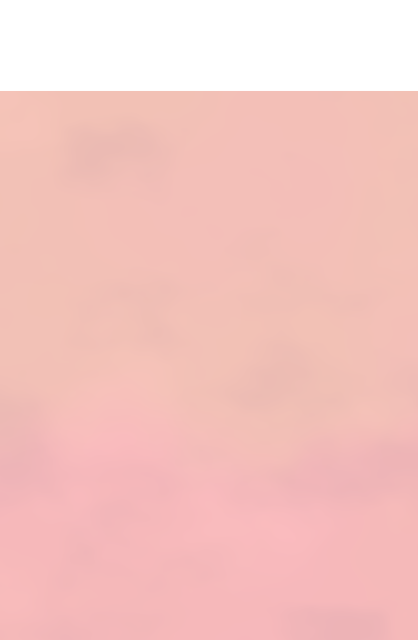
This texture is drawn by a WebGL 2 fragment shader. Its source:

```glsl
#version 300 es
precision highp float;
// A blurred, blotchy wash of peach that melts into rose pink towards the
// bottom, under a plain white band. Layers of smooth value noise bend the
// blend line, shift the hue and lay soft greyish smudges over the wash.

uniform vec2 u_resolution;
out vec4 fragColor;

const vec3 WHITE = vec3(1.0);
const vec3 PEACH = vec3(0.951, 0.753, 0.715);
const vec3 ROSE  = vec3(0.963, 0.724, 0.727);
const vec3 SMUDGE = vec3(0.912, 0.722, 0.698);
const vec3 MAUVE = vec3(0.915, 0.695, 0.710);
const float BAND_EDGE = 0.858;   // height where the white band starts
const float BLEND_HEIGHT = 0.33; // mean height of the peach to rose blend

// Integer hash of a lattice cell, 0 to 1
float hash(ivec2 cell, uint seed) {
    uint h = uint(cell.x) * 1597334677u ^ uint(cell.y) * 3812015801u;
    h ^= seed * 2654435769u;
    h = (h ^ (h >> 16)) * 2246822519u;
    h = (h ^ (h >> 13)) * 3266489917u;
    return float((h ^ (h >> 16)) >> 8) / 16777216.0;
}

// Value noise with quintic easing, 0 to 1
float valueNoise(vec2 p, uint seed) {
    ivec2 c = ivec2(floor(p));
    vec2 f = fract(p);
    f = f * f * f * (f * (f * 6.0 - 15.0) + 10.0);
    float low = mix(hash(c, seed), hash(c + ivec2(1, 0), seed), f.x);
    float high = mix(hash(c + ivec2(0, 1), seed), hash(c + ivec2(1, 1), seed), f.x);
    return mix(low, high, f.y);
}

// Rotated octaves of noise, roughly -1 to 1
float cloud(vec2 p, uint seed) {
    const mat2 TURN = mat2(0.8, 0.6, -0.6, 0.8);
    float sum = 0.0;
    float gain = 0.62;
    for (uint i = 0u; i < 4u; i++) {
        sum += gain * (2.0 * valueNoise(p, seed + i) - 1.0);
        p = TURN * p * 2.03 + 7.3;
        gain *= 0.42;
    }
    return sum;
}

// Peach above, rose below, with a wavering and very soft blend line
vec3 wash(vec2 p) {
    float line = BLEND_HEIGHT + 0.11 * cloud(p * vec2(6.0, 4.0), 11u);
    float rose = 1.0 - smoothstep(line - 0.075, line + 0.075, p.y);
    vec3 colour = mix(PEACH, ROSE, rose);
    // Slow drift between warmer and pinker
    float hue = cloud(p * 4.5, 23u);
    colour += hue * vec3(0.004, -0.008, 0.010);
    // Greyish smudges, wider than tall, cooler in the rose part
    float smudge = smoothstep(0.0, 0.75, cloud(p * vec2(5.5, 8.0), 37u));
    colour = mix(colour, mix(SMUDGE, MAUVE, rose), 0.72 * smudge);
    // Pale glow patches
    float glow = smoothstep(0.05, 0.8, cloud(p * vec2(5.0, 6.0), 53u));
    return colour + glow * vec3(0.016, 0.012, 0.014);
}

void main() {
    vec2 p = gl_FragCoord.xy / u_resolution.y;
    float pixel = 1.0 / u_resolution.y;
    float band = smoothstep(BAND_EDGE - 0.5 * pixel, BAND_EDGE + 0.5 * pixel, p.y);
    fragColor = vec4(mix(wash(p), WHITE, band), 1.0);
}
```
